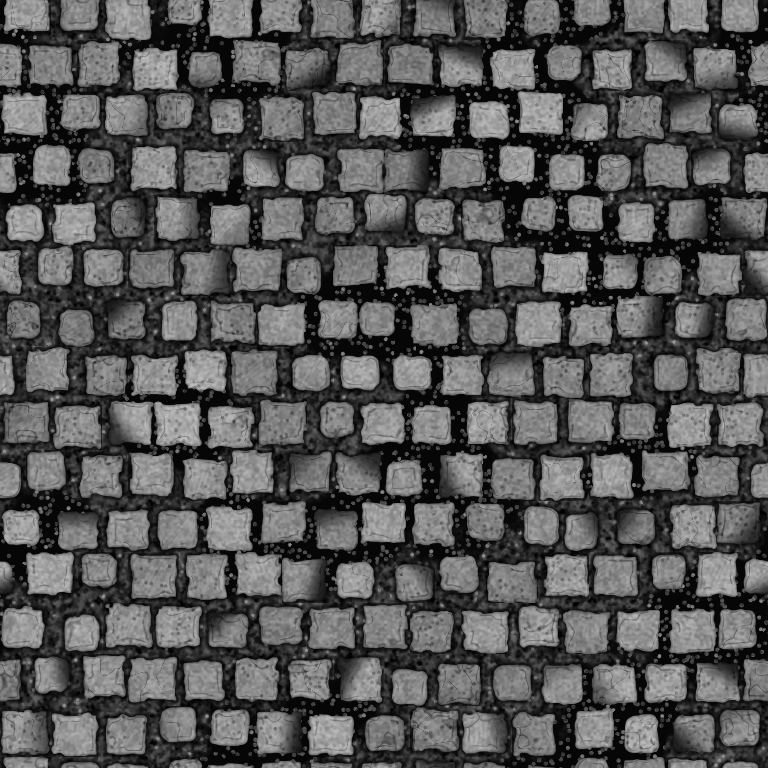
This texture is drawn by a WebGL 1 fragment shader. Its source:

```glsl
precision highp float;
// Grey cobblestone paving: 15 by 15 worn setts in running bond, bedded in dark grit.
// Each sett is a jittered rounded box with a rough edge; cellular noise at several
// scales supplies the grit, grain, veins and cracks, and wraps at the canvas edges.

uniform vec2 u_resolution;

float hash(vec2 p) {
  vec3 q = fract(p.xyx * 0.1031);
  q += dot(q, q.yzx + 33.33);
  return fract((q.x + q.y) * q.z);
}

// x: distance to the nearest point, y: its random value, z: smoothly blended values
vec3 cellular(vec2 p, float period) {
  vec2 cell = floor(p), f = fract(p);
  float nearest = 9.0, value = 0.0, sum = 0.0, weight = 0.0;
  for (int j = -1; j <= 1; j++) {
    for (int i = -1; i <= 1; i++) {
      vec2 offset = vec2(float(i), float(j));
      vec2 id = mod(cell + offset, period);
      vec2 point = offset + 0.1 + 0.8 * vec2(hash(id + 11.3), hash(id + 47.7));
      float dist = length(point - f), v = hash(id + 83.1);
      float w = exp(-5.0 * dist * dist);
      sum += w * v;
      weight += w;
      if (dist < nearest) { nearest = dist; value = v; }
    }
  }
  return vec3(nearest, value, sum / weight);
}

float roundedBox(vec2 p, vec2 halfSize, float radius) {
  vec2 q = abs(p) - halfSize + radius;
  return length(max(q, 0.0)) + min(max(q.x, q.y), 0.0) - radius;
}

// Loose grit: mottled soil, giving way to black hollows strewn with crumbs
float gritTone(float edge, float hollow, vec3 crumb, vec3 grain) {
  float soil = 0.19 + 0.26 * (crumb.z - 0.5) + 0.22 * (grain.z - 0.5);
  soil *= mix(0.3, 1.0, smoothstep(0.0, 0.11, edge));
  float pebble = step(0.6, crumb.y) * smoothstep(0.5, 0.3, crumb.x);
  float pit = mix(0.025, 0.17 + 0.18 * grain.y, pebble);
  float speck = step(0.95, crumb.y) * smoothstep(0.45, 0.2, crumb.x);
  return mix(soil, pit, hollow) + 0.2 * speck;
}

void main() {
  vec2 uv = gl_FragCoord.xy / u_resolution;
  float pixel = 15.0 / min(u_resolution.x, u_resolution.y);

  // Running bond, alternate rows shifted by half a sett
  vec2 grid = uv * 15.0 - vec2(0.0, 0.22);
  float row = mod(floor(grid.y), 15.0);
  grid.x += 0.5 * mod(row, 2.0);
  vec2 id = mod(floor(grid), 15.0);

  // Noise layers, broad to fine
  float broad = cellular(uv * 8.0, 8.0).z;
  vec3 blotch = cellular(uv * 48.0, 48.0);
  vec3 rough = cellular(uv * 96.0, 96.0);
  vec3 crumb = cellular(uv * 140.0, 140.0);
  vec3 grain = cellular(uv * 260.0, 260.0);

  // Sett outline: square blocks and smaller, worn round ones
  float worn = smoothstep(0.45, 0.85, hash(id + 3.1));
  vec2 halfSize = mix(vec2(0.445, 0.415), vec2(0.375, 0.365), worn)
    - vec2(0.06, 0.04) * vec2(hash(id + 19.4), hash(id + 27.2));
  vec2 shift = (0.475 - halfSize) * (2.0 * vec2(hash(id + 31.6), hash(id + 59.8)) - 1.0);
  vec2 p = fract(grid) - 0.5 - shift;
  float edge = roundedBox(p, halfSize, mix(0.035, 0.17, worn));
  edge += mix(0.09, 0.05, worn) * (rough.z - 0.5) + 0.04 * (blotch.z - 0.5);

  // Stone face: own tone, grain, scratches and small pits
  float angle = 6.2832 * hash(id + 71.5);
  vec2 dir = vec2(cos(angle), sin(angle));
  float stone = 0.565 + 0.13 * (hash(id + 5.9) - 0.5) + 0.09 * (broad - 0.5);
  stone += 0.15 * (grain.z - 0.5) + 0.07 * (rough.z - 0.5) + 0.06 * (blotch.z - 0.5);
  stone += 0.015 * sin(55.0 * dot(p, dir) + 3.0 * sin(9.0 * p.x - 7.0 * p.y));
  float pitted = step(0.6, hash(id + 13.7));
  stone -= 0.14 * pitted * step(0.72, crumb.y) * smoothstep(0.45, 0.2, crumb.x);

  // Wandering vein inside the rim, and cracks on some setts
  float vein = abs(edge + 0.085 + 0.14 * (blotch.z - 0.5));
  stone -= 0.17 * smoothstep(0.03, 0.0, vein) * smoothstep(0.3, 0.6, rough.z);
  float crack = abs(blotch.z - 0.5 + 0.12 * (rough.z - 0.5));
  stone -= 0.16 * step(0.7, hash(id + 41.3)) * smoothstep(0.04, 0.0, crack);

  // Darkened rim, and soot fading in from one side of a few setts
  stone *= mix(0.72, 1.0, smoothstep(0.0, 0.06, -edge));
  float sooty = smoothstep(0.68, 0.95, hash(id + 91.2));
  stone *= 1.0 - 0.8 * sooty * smoothstep(-0.1, 0.42, dot(p, dir));

  float hollow = smoothstep(0.48, 0.62, broad + 0.15 * (blotch.z - 0.5));
  float grit = gritTone(edge, hollow, crumb, grain);
  float tone = mix(grit, stone, smoothstep(0.7 * pixel, -0.7 * pixel, edge));
  gl_FragColor = vec4(vec3(clamp(tone, 0.0, 1.0)), 1.0);
}
```
